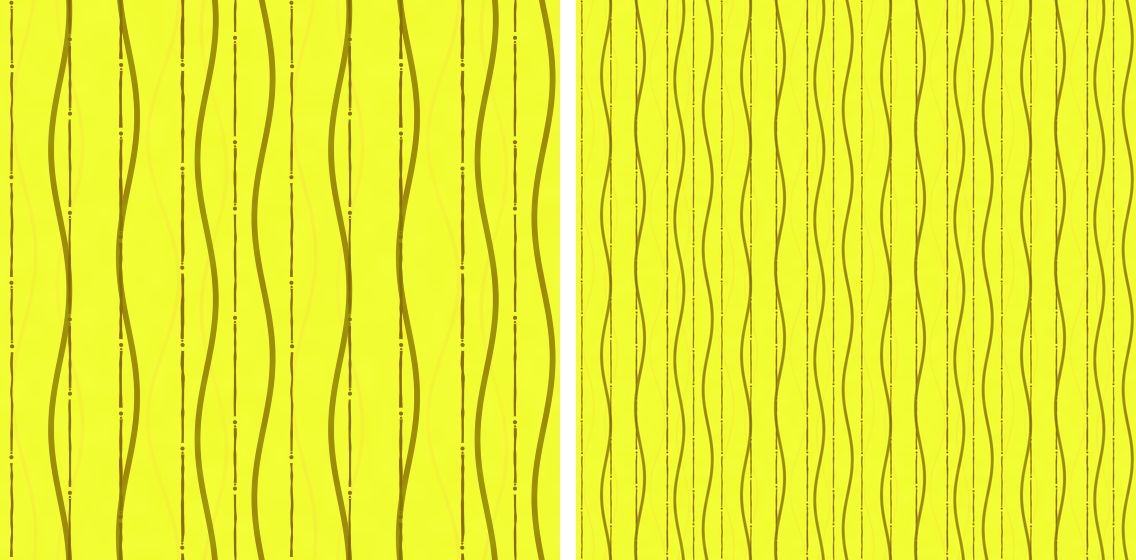
Left: one tile. Right: repeated 2 by 2.
Give the GLSL for this pattern, as a three.js fragment shader.

```glsl
// Yellow stripe pattern: olive wavy strands, broken brown pinstripes with dots, faint ghost waves.
varying vec2 vUv;

float hash(vec2 p) {
  vec3 h = fract(p.xyx * vec3(0.1031, 0.1030, 0.0973));
  h += dot(h, h.yzx + 33.33);
  return fract((h.x + h.y) * h.z);
}

// Value noise that wraps after a whole number of cells.
float noise(vec2 p, float period) {
  vec2 i = floor(p), f = fract(p);
  f = f * f * (3.0 - 2.0 * f);
  vec2 a = mod(i, period), b = mod(i + 1.0, period);
  return mix(mix(hash(a), hash(vec2(b.x, a.y)), f.x),
             mix(hash(vec2(a.x, b.y)), hash(b), f.x), f.y);
}

// Signed offset to the nearest copy in a unit tile.
float wrapped(float d) {
  return fract(d + 0.5) - 0.5;
}

float coverage(float d) {
  float aa = 1.3 * fwidth(vUv.x);
  return 1.0 - smoothstep(-aa, aa, d);
}

// Distance to a vertical sine strand; crest is the height of its rightmost point.
float wave(vec2 q, float center, float amp, float crest, float halfWidth) {
  float angle = 6.2831853 * (q.y - crest);
  float slope = 6.2831853 * amp * sin(angle);
  float dx = wrapped(q.x - center - amp * cos(angle));
  return abs(dx) / sqrt(1.0 + slope * slope) - halfWidth;
}

// Distance to a hand-drawn pinstripe with three gaps, each holding a large and a small dot.
float pinstripe(vec2 q, float x, float halfWidth, vec3 gaps) {
  float row = floor(x * 40.0);
  float wobble = noise(vec2(q.y * 20.0, row), 20.0) - 0.5;
  float swell = 0.75 + 0.5 * noise(vec2(q.y * 40.0, row), 40.0);
  float dx = wrapped(q.x - x) + 0.003 * wobble;
  float stroke = abs(dx) - halfWidth * swell;
  float dots = 1.0;
  for (int i = 0; i < 3; i++) {
    float dy = wrapped(q.y - gaps[i]);
    float side = hash(vec2(row, float(i))) < 0.5 ? -1.0 : 1.0;
    stroke = max(stroke, 0.021 - abs(dy));
    dots = min(dots, length(vec2(dx, dy)) - 0.0072);
    dots = min(dots, length(vec2(dx, dy - side * 0.015)) - 0.004);
  }
  return min(stroke, dots);
}

void main() {
  vec2 q = fract(vUv * 2.0);

  // Ground with slight mottling
  vec3 color = vec3(0.95, 0.99, 0.20);
  color += vec3(0.012, 0.012, 0.03) * (noise(vUv * 32.0, 32.0) - 0.5);

  // Ghost waves
  float ghost = wave(q, 0.086, 0.042, 0.09, 0.0065);
  ghost = min(ghost, wave(q, 0.250, 0.045, 0.48, 0.0065));
  ghost = min(ghost, wave(q, 0.583, 0.055, 0.0, 0.0065));
  ghost = min(ghost, wave(q, 0.764, 0.045, 0.396, 0.0065));
  float fade = 0.25 + 0.35 * noise(q * 8.0, 8.0);
  color = mix(color, vec3(0.96, 0.91, 0.23), fade * coverage(ghost));

  // Pinstripes
  float pin = pinstripe(q, 0.042, 0.0040, vec3(0.990, 0.763, 0.367));
  pin = min(pin, pinstripe(q, 0.249, 0.0043, vec3(0.859, 0.594, 0.240)));
  pin = min(pin, pinstripe(q, 0.432, 0.0050, vec3(0.768, 0.523, 0.154)));
  pin = min(pin, pinstripe(q, 0.652, 0.0052, vec3(0.768, 0.398, 0.044)));
  pin = min(pin, pinstripe(q, 0.840, 0.0043, vec3(0.865, 0.492, 0.255)));
  color = mix(color, vec3(0.55, 0.42, 0.01), coverage(pin));

  // Translucent strands, drifting between brown and olive
  float strand = wave(q, 0.215, 0.0326, 0.966, 0.0104);
  strand = min(strand, wave(q, 0.457, 0.0326, 0.583, 0.0104));
  strand = min(strand, wave(q, 0.738, 0.0326, 0.930, 0.0104));
  strand = min(strand, wave(q, 0.941, 0.0326, 0.721, 0.0104));
  vec3 olive = mix(vec3(0.525, 0.415, 0.0), vec3(0.535, 0.49, 0.0), noise(q * 16.0, 16.0));
  color = mix(color, olive, 0.8 * coverage(strand));

  gl_FragColor = vec4(color, 1.0);
}
```
